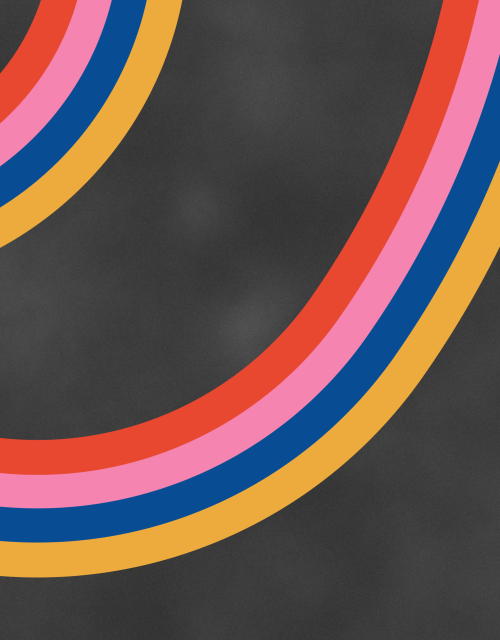
Reproduce this background procedurally as a Shadertoy shader.

```glsl
// Two sweeping four-colour retro arcs over a smudged charcoal board.

const vec3 CHARCOAL = vec3(0.235);
const vec3 RED      = vec3(0.91, 0.28, 0.19);
const vec3 PINK     = vec3(0.96, 0.52, 0.69);
const vec3 BLUE     = vec3(0.03, 0.30, 0.58);
const vec3 YELLOW   = vec3(0.93, 0.67, 0.24);

float hash(vec2 p) {
    vec3 q = fract(vec3(p.xyx) * 0.1031);
    q += dot(q, q.yzx + 33.33);
    return fract((q.x + q.y) * q.z);
}

float noise(vec2 p) {
    vec2 i = floor(p), f = fract(p);
    f = f * f * (3.0 - 2.0 * f);
    return mix(mix(hash(i), hash(i + vec2(1, 0)), f.x),
               mix(hash(i + vec2(0, 1)), hash(i + vec2(1, 1)), f.x), f.y);
}

float fbm(vec2 p) {
    float sum = 0.0, amp = 0.5;
    for (int i = 0; i < 5; i++) {
        sum += amp * noise(p);
        p = mat2(1.6, 1.2, -1.2, 1.6) * p + 17.3;
        amp *= 0.5;
    }
    return sum;
}

// Chalk smudges: centre, radius, strength
const vec4 SMUDGES[8] = vec4[8](
    vec4(0.39, 0.16, 0.08,  0.030), vec4(0.31, 0.33, 0.04,  0.035),
    vec4(0.39, 0.52, 0.07,  0.065), vec4(0.05, 0.50, 0.13,  0.050),
    vec4(0.46, 0.36, 0.11, -0.025), vec4(0.38, 0.02, 0.08,  0.035),
    vec4(0.70, 0.77, 0.12,  0.015), vec4(0.22, 0.92, 0.10, -0.020));

vec3 chalkboard(vec2 p) {
    float cloud = fbm(p * 9.0 + 4.0);
    float shade = 0.07 * (cloud - 0.5);
    for (int i = 0; i < 8; i++) {
        vec4 s = SMUDGES[i];
        vec2 q = (p - s.xy) / s.z;
        shade += s.w * exp(-dot(q, q)) * (0.5 + cloud);
    }
    float grain = hash(floor(p * 512.0)) - 0.5;
    return CHARCOAL + shade + 0.022 * grain;
}

// Signed distance to an arc that continues, past a joint, as a wider arc
float joinedArc(vec2 p, vec2 centre, float radius, vec2 joint, float extra) {
    vec2 q = p - centre;
    float nearArc = length(q) - radius;
    float wideArc = length(q + joint * extra) - radius - extra;
    return dot(q, vec2(joint.y, -joint.x)) > 0.0 ? wideArc : nearArc;
}

float beyond(float edge, float d, float pixel) {
    return smoothstep(-0.7 * pixel, 0.7 * pixel, d - edge);
}

// Four stripes, ordered outward from the inner edge at d = 0
vec3 paintStripes(vec3 board, float d, float pixel) {
    vec3 col = mix(board, RED, beyond(0.0, d, pixel));
    col = mix(col, PINK,   beyond(0.0545, d, pixel));
    col = mix(col, BLUE,   beyond(0.1068, d, pixel));
    col = mix(col, YELLOW, beyond(0.1602, d, pixel));
    return mix(col, board, beyond(0.2148, d, pixel));
}

void mainImage(out vec4 fragColor, in vec2 fragCoord) {
    // Height units, measured down from the top left
    vec2 uv = fragCoord / iResolution.xy;
    vec2 p = vec2(uv.x * 0.784, 1.0 - uv.y);
    float pixel = 1.0 / iResolution.y;

    float smallArc = length(p - vec2(-0.269, -0.1104)) - 0.351;
    float largeArc = joinedArc(p, vec2(0.0586, 0.1628), 0.5247,
                               vec2(0.8192, 0.5736), 0.8086);

    vec3 col = chalkboard(p);
    col = paintStripes(col, smallArc, pixel);
    col = paintStripes(col, largeArc, pixel);
    fragColor = vec4(col, 1.0);
}
```
